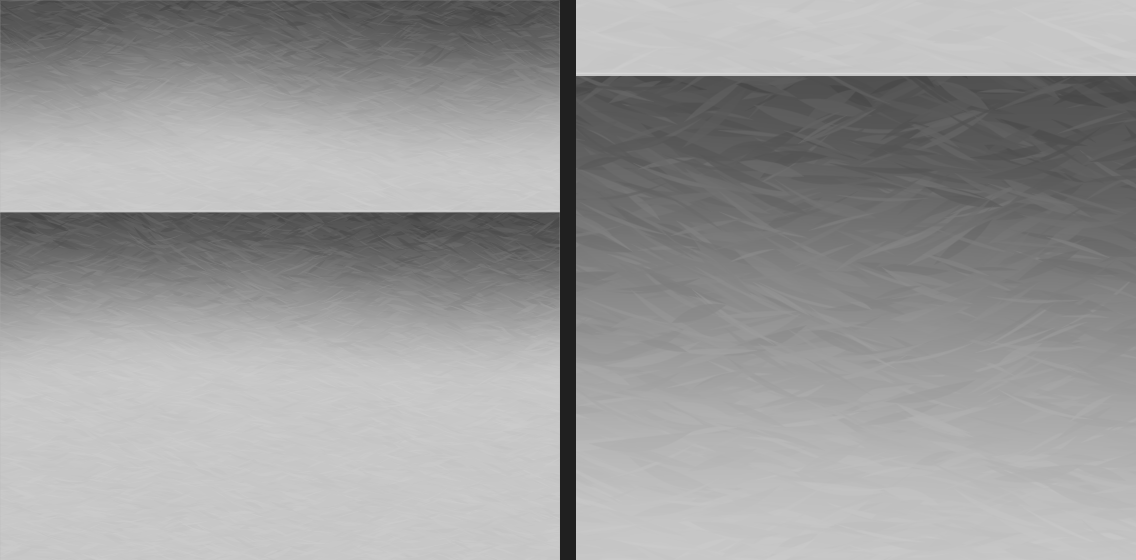
Left: the whole. Right: its middle third, enlarged.
A Shadertoy shader for this background:

```glsl
vec3 hash3(vec2 p) {
    vec3 q = fract(vec3(p.xyx) * vec3(0.1031, 0.1030, 0.0973));
    q += dot(q, q.yxz + 33.33);
    return fract((q.xxy + q.yzz) * q.zyx);
}

// Slow bends that steer the fibres
float flow(vec2 p) {
    return sin(p.x * 13.0 + 2.0 * sin(p.y * 17.0)) * 0.6
         + sin(p.y * 29.0 - p.x * 21.0) * 0.4;
}

// Pointed sliver along x: signed distance, negative inside
float sliver(vec2 p, float halfLength, float halfWidth) {
    float t = p.x / halfLength;
    return max(abs(p.y) - halfWidth * (1.0 - t * t), abs(p.x) - halfLength);
}

// Overlapping flat slivers, painted layer upon layer
float fibres(vec2 p, float calm, float pixel) {
    vec2 cellSize = vec2(0.042, 0.025);
    float tone = 0.0;
    for (int layer = 0; layer < 9; layer++) {
        float k = float(layer);
        vec2 g = p / cellSize + vec2(k * 17.37, k * 11.71);
        vec2 home = floor(g);
        for (int j = -1; j <= 1; j++)
        for (int i = -1; i <= 1; i++) {
            vec2 cell = home + vec2(i, j);
            vec3 a = hash3(cell + k * 41.0 + 7.0);
            vec3 b = hash3(cell + k * 67.0 + 190.0);
            vec2 offset = (g - cell - a.xy) * cellSize;
            float side = a.z < 0.62 ? 1.0 : -1.0;
            float angle = side * mix(0.15, 0.6, b.x) + 0.22 * flow(p - offset);
            angle *= mix(1.0, 0.65, calm);
            float c = cos(angle), s = sin(angle);
            offset = mat2(c, -s, s, c) * offset;
            offset.y += (b.y - 0.5) * 9.0 * offset.x * offset.x;
            float d = sliver(offset, mix(0.014, 0.031, b.y), mix(0.0009, 0.0042, b.z * b.z));
            float cover = 1.0 - smoothstep(-0.7 * pixel, 0.7 * pixel, d);
            // Thin slivers catch light, wide ones vary
            float shade = fract(a.z * 7.3 + b.x) - 0.52 + 0.2 * (1.0 - b.z);
            tone = mix(tone, shade, cover * 0.7);
        }
    }
    return tone;
}

void mainImage(out vec4 fragColor, in vec2 fragCoord) {
    vec2 uv = fragCoord / iResolution.xy;
    float pixel = 1.0 / iResolution.y;

    // Two stacked panels, each fading from dark at its top
    float seam = 0.6224;
    float lower = 1.0 - step(seam, uv.y);
    float depth = mix(1.0, seam, lower) - uv.y;
    vec2 p = vec2(uv.x, depth) + lower * vec2(3.7, 5.3);

    // Uneven fade, darker toward the right
    float wobble = 0.012 * cos(6.283 * (uv.x - 0.85)) + 0.005 * flow(p * 0.7);
    float fade = smoothstep(-0.02, 0.31, depth - wobble);
    float grey = mix(0.31, 0.78, fade);

    // Crumpled fibres, fainter where the panel is light
    float tone = fibres(p, fade, max(pixel, 0.0008));
    grey += tone * mix(0.12, 0.035, fade);
    grey += 0.007 * flow(p * vec2(1.3, 2.6) + 4.0) * mix(1.0, 0.5, fade);

    // Pale seam between panels and faint rim around the canvas
    float line = 1.0 - smoothstep(0.0006, 0.0006 + 1.2 * pixel, abs(uv.y - seam));
    grey = mix(grey, 0.84, line * 0.9);
    float rim = min(min(uv.x, 1.0 - uv.x), 1.0 - uv.y);
    grey = mix(grey, 0.7, 0.3 * (1.0 - smoothstep(0.0, 0.002, rim)));

    fragColor = vec4(vec3(grey), 1.0);
}
```
